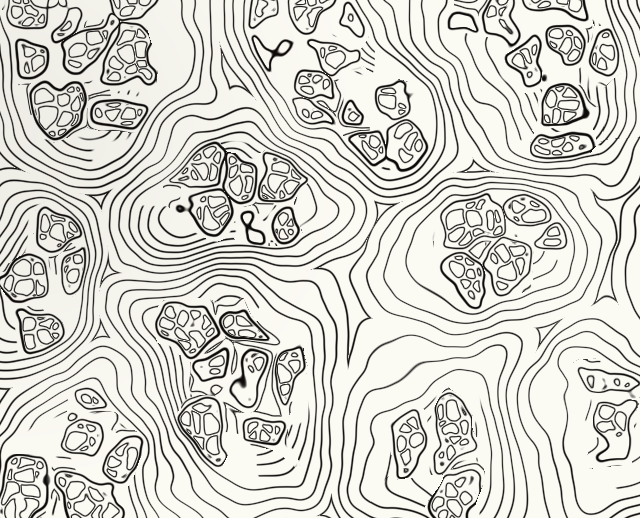
Give the GLSL for this pattern, as a WebGL 1 fragment shader.

```glsl
precision highp float;
// Ink doodle: contour-lined regions filled with wobbly islands of small pebbles.
uniform vec2 u_resolution;

#define REGION_SIZE 0.43
#define ISLAND_SIZE 0.104
#define PEBBLE_SIZE 0.033
#define CONTOUR_STEP 0.016
#define CONTOUR_ZONE 0.046
#define ISLAND_GAP 0.0105
#define PEBBLE_GAP 0.0030
#define RIM 0.0065
#define BOLD 0.0020
#define FINE 0.0011
#define PAPER vec3(0.985, 0.98, 0.953)
#define INK vec3(0.05, 0.04, 0.035)

vec2 hash2(vec2 p) {
  vec3 q = fract(p.xyx * vec3(0.1031, 0.1030, 0.0973));
  q += dot(q, q.yzx + 33.33);
  return fract((q.xx + q.yz) * q.zy);
}

// Two channels of smooth value noise, each in -0.5..0.5
vec2 noise2(vec2 p) {
  vec2 i = floor(p), f = fract(p);
  f = f * f * f * (f * (f * 6.0 - 15.0) + 10.0);
  vec2 low = mix(hash2(i), hash2(i + vec2(1.0, 0.0)), f.x);
  vec2 high = mix(hash2(i + vec2(0.0, 1.0)), hash2(i + vec2(1.0)), f.x);
  return mix(low, high, f.y) - 0.5;
}

float smoothMin(float a, float b, float k) {
  float h = max(k - abs(a - b), 0.0) / k;
  return min(a, b) - 0.25 * h * h * k;
}

// Rounded distance to the border of the nearest cell, in cell units
float cellBorder(vec2 p, float k, out vec2 centre) {
  vec2 base = floor(p);
  float nearest = 8.0, others = 0.0;
  centre = p;
  for (int y = -1; y <= 1; y++) {
    for (int x = -1; x <= 1; x++) {
      vec2 id = base + vec2(float(x), float(y));
      vec2 site = id + 0.12 + 0.76 * hash2(id + 57.0);
      float d = length(site - p);
      others += exp(-max(d, nearest) / k);
      if (d < nearest) { nearest = d; centre = site; }
    }
  }
  return 0.5 * (-k * log(others + 1e-30) - nearest);
}

float regionField(vec2 p) {
  vec2 centre;
  vec2 q = p + 0.12 * noise2(p * 4.0 + 3.0) + 0.05 * noise2(p * 9.0 + 40.0);
  q += 0.012 * noise2(p * 22.0 + 60.0);
  return REGION_SIZE * cellBorder(q / REGION_SIZE + 5.3, 0.1, centre);
}

// Signed fields, positive inside: region, island, pebble
vec3 fields(vec2 p) {
  vec2 centre, unused;
  float region = regionField(p);

  vec2 q = p + 0.06 * noise2(p * 10.0 + 20.0);
  float island = ISLAND_SIZE * cellBorder(q / ISLAND_SIZE + 11.0, 0.06, centre);
  island += 0.024 * noise2(p * 27.0 + 70.0).x - ISLAND_GAP;
  island = smoothMin(island, region - CONTOUR_ZONE - 0.003, 0.010);
  // Leave out islands that are too close to the contours
  float room = regionField((centre - 11.0) * ISLAND_SIZE);
  if (room < CONTOUR_ZONE + 0.004) island = -0.05;

  q = p + 0.02 * noise2(p * 36.0 + 90.0);
  float pebble = PEBBLE_SIZE * cellBorder(q / PEBBLE_SIZE + 7.0, 0.08, unused);
  pebble = smoothMin(pebble - PEBBLE_GAP, island - RIM, 0.005);
  return vec3(region, island, pebble);
}

float stroke(float dist, float halfWidth) {
  float soft = 0.9 / u_resolution.y;
  return 1.0 - smoothstep(halfWidth - soft, halfWidth + soft, dist);
}

void main() {
  vec2 p = gl_FragCoord.xy / u_resolution.y;

  // Divide by the slope for even line widths; the upper limit hides cell seams
  float e = 0.0008;
  vec3 f = fields(p);
  vec3 dx = fields(p + vec2(e, 0.0)) - f, dy = fields(p + vec2(0.0, e)) - f;
  vec3 slope = clamp(sqrt(dx * dx + dy * dy) / e, 0.35, 1.7);
  vec2 pen = noise2(p * 9.0 + 130.0);
  float pressure = 1.0 + 0.9 * pen.x;

  // Contours around regions, broken up further inside
  float level = abs(fract((f.x - 0.008) / CONTOUR_STEP + 0.5) - 0.5) * CONTOUR_STEP;
  float broken = smoothstep(-0.04, 0.0, pen.y) * smoothstep(-0.012, -0.016, f.y);
  float zone = max(step(f.x, CONTOUR_ZONE), broken * step(f.x, 0.13));
  float ink = zone * stroke(level / slope.x, FINE * 1.15 * pressure);

  // Loose dashes between islands
  float dash = smoothstep(0.11, 0.15, noise2(p * 16.0 + 160.0).x) * step(CONTOUR_ZONE, f.x);
  ink = max(ink, dash * stroke(abs(f.y + 0.0105) / slope.y, FINE));

  // Bold island outlines and fine pebble outlines
  ink = max(ink, stroke(abs(f.y) / slope.y, BOLD * pressure));
  ink = max(ink, stroke(abs(f.z) / slope.z, FINE));

  // Faint shade on the paper towards the upper left
  float shade = 0.05 * smoothstep(0.75, 0.0, length(p - vec2(0.0, 0.75)));
  gl_FragColor = vec4(mix(PAPER - shade, INK, ink), 1.0);
}
```
